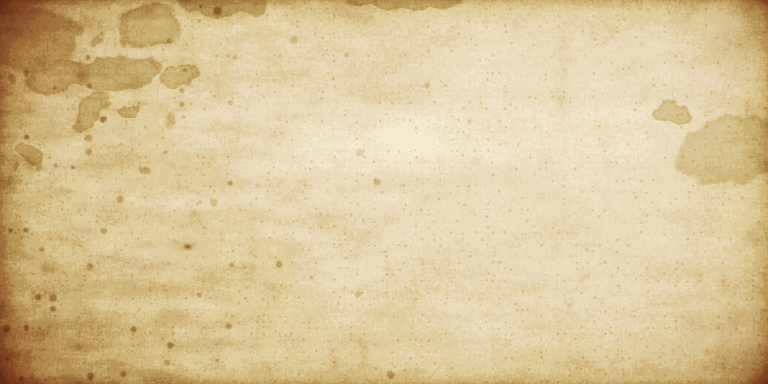
Write a WebGL 1 fragment shader that draws this texture.

```glsl
precision highp float;
uniform vec2 u_resolution;

vec2 hash2(vec2 c) {
  vec3 q = fract(c.xyx * vec3(0.1031, 0.1030, 0.0973));
  q += dot(q, q.yzx + 33.33);
  return fract((q.xx + q.yz) * q.zy);
}

float gradientNoise(vec2 p) {
  vec2 i = floor(p), f = fract(p);
  vec2 w = f * f * f * (f * (f * 6.0 - 15.0) + 10.0);
  float a = dot(hash2(i) * 2.0 - 1.0, f);
  float b = dot(hash2(i + vec2(1, 0)) * 2.0 - 1.0, f - vec2(1, 0));
  float c = dot(hash2(i + vec2(0, 1)) * 2.0 - 1.0, f - vec2(0, 1));
  float d = dot(hash2(i + 1.0) * 2.0 - 1.0, f - 1.0);
  return mix(mix(a, b, w.x), mix(c, d, w.x), w.y);
}

float fbm(vec2 p) {
  float sum = 0.0, amp = 0.6;
  for (int i = 0; i < 5; i++) {
    sum += amp * gradientNoise(p);
    p = mat2(1.6, 1.2, -1.2, 1.6) * p + 17.3;
    amp *= 0.55;
  }
  return sum;
}

float glow(vec2 p, vec2 center, vec2 radius) {
  vec2 q = (p - center) / radius;
  return exp(-dot(q, q));
}

// Dried liquid: flat fill with a darker rim
float stain(vec2 p, vec2 center, vec2 radius, float tilt) {
  vec2 q = p - center;
  q = vec2(q.x * cos(tilt) + q.y * sin(tilt), q.y * cos(tilt) - q.x * sin(tilt));
  float d = length(q / radius);
  float fill = 1.0 - smoothstep(0.88, 1.04, d);
  return fill * (0.75 + 0.35 * smoothstep(0.6, 0.95, d));
}

// Small dots scattered on a jittered grid
float specks(vec2 p, float density, float amount) {
  vec2 g = p * density, cell = floor(g);
  vec2 h = hash2(cell + 5.0), k = hash2(cell + 91.0);
  float r = 0.08 + 0.2 * k.y;
  float d = length(g - cell - 0.3 - 0.4 * h);
  return step(k.x, amount) * (1.0 - smoothstep(r * 0.5, r + 0.1, d));
}

vec3 paperRamp(float t) {
  vec3 c = mix(vec3(0.95, 0.92, 0.81), vec3(0.91, 0.86, 0.73), smoothstep(0.0, 0.2, t));
  c = mix(c, vec3(0.87, 0.80, 0.61), smoothstep(0.2, 0.38, t));
  c = mix(c, vec3(0.82, 0.72, 0.49), smoothstep(0.38, 0.54, t));
  c = mix(c, vec3(0.73, 0.60, 0.35), smoothstep(0.54, 0.72, t));
  c = mix(c, vec3(0.63, 0.45, 0.24), smoothstep(0.72, 0.9, t));
  c = mix(c, vec3(0.50, 0.30, 0.15), smoothstep(0.9, 1.1, t));
  return mix(c, vec3(0.32, 0.15, 0.07), smoothstep(1.1, 1.5, t));
}

void main() {
  vec2 p = gl_FragCoord.xy / u_resolution.y;
  float width = u_resolution.x / u_resolution.y;
  float cloud = fbm(p * 4.0 + 3.0);
  float ragged = fbm(p * 13.0 + 40.0);
  float streaks = fbm(p * vec2(5.0, 22.0) + 60.0);

  // Browning toward the borders
  vec2 lo = p * (1.0 + 1.2 * ragged);
  vec2 hi = (vec2(width, 1.0) - p) * (1.0 + 1.2 * ragged);
  float tone = 0.15 + 0.37 * exp(-lo.x * 2.1) + 0.35 * exp(-lo.x * 24.0);
  tone += 0.2 * exp(-hi.x * 5.0) + 0.28 * exp(-hi.x * 30.0);
  tone += 0.16 * exp(-hi.y * 8.0) + 0.3 * exp(-hi.y * 45.0);
  tone += 0.22 * exp(-lo.y * 6.0) + 0.25 * exp(-lo.y * 45.0);
  float corners = exp(-length(lo) * 8.0) + exp(-length(vec2(hi.x, lo.y)) * 10.0);
  corners += exp(-length(vec2(lo.x, hi.y)) * 7.0) + 0.5 * exp(-length(hi) * 10.0);
  tone += 0.3 * corners;

  // Broad light and shade
  tone -= 0.16 * glow(p, vec2(1.05, 0.62), vec2(0.35, 0.09));
  tone -= 0.08 * glow(p, vec2(1.5, 0.75), vec2(0.4, 0.2));
  tone += 0.1 * glow(p, vec2(1.02, 0.78), vec2(0.16, 0.06));
  tone += 0.08 * glow(p, vec2(1.15, 0.53), vec2(0.4, 0.025));
  tone += 0.1 * glow(p, vec2(0.44, 0.59), vec2(0.16, 0.05));
  tone += 0.1 * glow(p, vec2(0.5, 0.2), vec2(0.45, 0.14));
  tone += 0.09 * glow(p, vec2(1.46, 0.77), vec2(0.02, 0.1));
  float leftness = 1.0 - smoothstep(0.2, 1.4, p.x);
  tone += 0.14 * cloud + streaks * (0.14 + 0.2 * leftness) + 0.1 * ragged;

  // Liquid stains
  vec2 q = p + 0.045 * vec2(ragged, fbm(p * 13.0 + 80.0));
  float wet = stain(q, vec2(0.1, 0.89), vec2(0.11, 0.085), 0.3);
  wet = max(wet, stain(q, vec2(0.39, 0.935), vec2(0.085, 0.06), 0.0));
  wet = max(wet, stain(q, vec2(0.31, 0.81), vec2(0.12, 0.045), 0.1));
  wet = max(wet, stain(q, vec2(0.15, 0.8), vec2(0.09, 0.04), 0.2));
  wet = max(wet, stain(q, vec2(0.24, 0.71), vec2(0.075, 0.035), 0.75));
  wet = max(wet, stain(q, vec2(0.47, 0.8), vec2(0.05, 0.025), 0.2));
  wet = max(wet, stain(q, vec2(0.33, 0.715), vec2(0.026, 0.018), 0.0));
  wet = max(wet, stain(q, vec2(0.075, 0.6), vec2(0.03, 0.038), 0.9));
  wet = max(wet, stain(q, vec2(0.58, 0.99), vec2(0.12, 0.035), 0.0));
  wet = max(wet, stain(q, vec2(1.05, 1.0), vec2(0.16, 0.03), 0.0));
  wet = max(wet, stain(q, vec2(1.753, 0.703), vec2(0.05, 0.03), 0.0));
  wet = max(wet, 0.75 * stain(q, vec2(1.91, 0.61), vec2(0.15, 0.09), 0.2));
  float splashZone = glow(p, vec2(0.2, 0.85), vec2(0.35, 0.22));
  wet = max(wet, specks(q, 17.0, 0.45 * splashZone));
  tone += 0.25 * wet;

  // Grain, weave, specks and hairline scratches
  float grain = gradientNoise(p * 150.0) + 0.7 * gradientNoise(p * 75.0 + 9.0);
  float weave = gradientNoise(p * vec2(30.0, 190.0)) + gradientNoise(p * vec2(190.0, 30.0));
  tone += 0.13 * grain + 0.05 * weave;
  float foxing = specks(p, 65.0, 0.1 + 0.16 * (1.0 - p.y));
  tone += 0.15 * foxing + 0.3 * specks(p, 24.0, 0.12 * leftness);
  float scratch = abs(gradientNoise(mat2(9.0, 16.0, -4.0, 3.0) * p + 0.4 * cloud));
  tone += 0.07 * (1.0 - smoothstep(0.0, 0.03, scratch)) * smoothstep(0.0, 0.3, ragged + 0.1);
  tone += 0.45 * glow(p, vec2(0.49, 0.357), vec2(0.012, 0.007));

  vec3 color = paperRamp(tone);
  color = mix(color, vec3(0.72, 0.61, 0.33), 0.25 * wet);
  color = mix(color, vec3(0.82, 0.65, 0.28), 0.25 * foxing);
  float rust = clamp(corners * (0.7 + 1.5 * ragged), 0.0, 1.0);
  color = mix(color, vec3(0.48, 0.2, 0.08), 0.6 * rust);
  gl_FragColor = vec4(color, 1.0);
}
```
